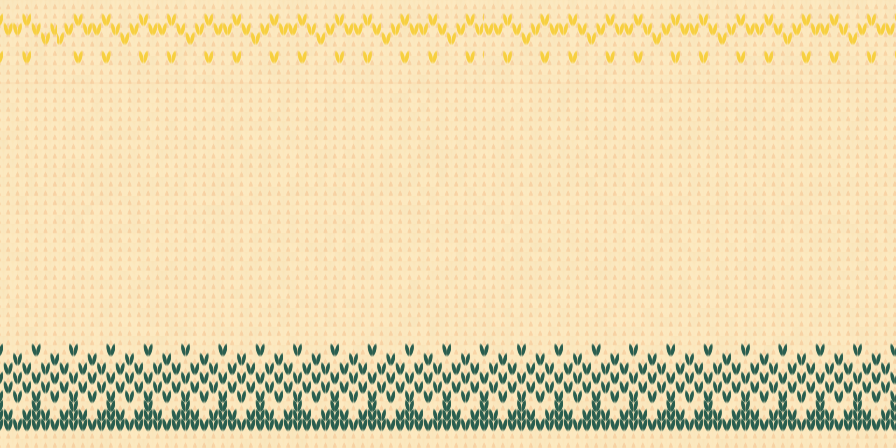
A Shadertoy shader for this pattern:

```glsl
#define ROWS 48.0
#define LOBE_SIZE vec2(0.205, 0.62)
#define LOBE_TILT 0.22
#define CREAM vec3(0.984, 0.910, 0.750)
#define PEACH vec3(0.965, 0.785, 0.600)
#define YELLOW vec3(0.970, 0.815, 0.250)
#define GREEN vec3(0.160, 0.370, 0.310)
#define YELLOW_ORIGIN vec2(0.375, 2.12)
#define GREEN_ORIGIN vec2(-0.125, 37.5)

float hash(vec2 p) {
    return fract(sin(dot(p, vec2(127.1, 311.7))) * 43758.5453);
}

float coverage(float dist, float pixel) {
    return 1.0 - smoothstep(-0.6 * pixel, 0.6 * pixel, dist);
}

// One V stitch: two mirrored, tilted lobes; y points up
float stitchDistance(vec2 p) {
    vec2 lobe = vec2(abs(p.x) - 0.23 - LOBE_TILT * p.y, p.y);
    return (length(lobe / LOBE_SIZE) - 1.0) * LOBE_SIZE.x;
}

// Zigzag with a row of single stitches below, repeating every 7 columns
bool yellowStitch(float column, float row) {
    float c = mod(column, 7.0);
    bool peak = c == 1.0 || c == 4.0;
    float zigzag = peak ? 0.0 : (c == 6.0 ? 2.0 : 1.0);
    return row == zigzag || (peak && row == 4.0);
}

// Sparse stitches thickening into a solid hem, repeating every 4 columns
bool greenStitch(float column, float row) {
    if (row < 0.0 || row > 8.0) return false;
    float c = mod(column, 4.0);
    if (row == 0.0 || row == 6.0) return c == 0.0;
    if (row == 1.0) return c == 2.0;
    if (row < 6.0) return mod(column + row, 2.0) == 1.0;
    return row == 8.0 || c != 2.0;
}

// Stitches are taller than a row, so the neighbouring rows also count
float motif(vec2 p, bool isGreen, float pixel) {
    float column = floor(p.x + 0.5);
    float nearestRow = floor(p.y + 0.5);
    float mask = 0.0;
    for (int i = -1; i <= 1; i++) {
        float row = nearestRow + float(i);
        bool filled = isGreen ? greenStitch(column, row) : yellowStitch(column, row);
        float dist = stitchDistance(vec2(p.x - column, row - p.y));
        if (filled) mask = max(mask, coverage(dist, pixel));
    }
    return mask;
}

// Plain knit: soft V lobes with small warm gaps between columns
vec3 plainKnit(vec2 p, float pixel) {
    vec2 cell = p - vec2(0.375, 0.5);
    vec2 id = floor(cell + 0.5);
    vec2 local = cell - id;
    float lobe = coverage(stitchDistance(vec2(local.x, -local.y)), pixel + 0.12);
    vec3 color = mix(CREAM - vec3(0.0, 0.012, 0.025), CREAM, lobe);
    float gapX = 0.5 - abs(local.x);
    float gapY = fract(local.y + 0.35);
    float halfWidth = 0.20 * smoothstep(0.1, 0.75, gapY);
    float gap = coverage(gapX - halfWidth, pixel)
              * smoothstep(0.15, 0.4, gapY) * (1.0 - smoothstep(0.72, 0.95, gapY));
    color = mix(color, PEACH, 0.65 * gap);
    return color + 0.012 * (hash(id) - 0.5);
}

void mainImage(out vec4 fragColor, in vec2 fragCoord) {
    // Stitch units, with rows counted from the top
    vec2 p = fragCoord / iResolution.y * ROWS;
    p.y = ROWS - p.y;
    float pixel = ROWS / iResolution.y;
    vec3 color = plainKnit(p, pixel);

    // Faint warm seam
    color = mix(color, PEACH, 0.22 * coverage(abs(p.y - 8.9) - 0.09, pixel));

    // Yellow repeat jumps at two joins
    float joinShift = p.x < 6.15 ? 1.5 : (p.x > 51.8 ? -0.9 : 0.0);
    vec2 yellowPos = p + vec2(joinShift, 0.0) - YELLOW_ORIGIN;
    if (joinShift < 0.0) yellowPos.x -= 0.1;
    color = mix(color, YELLOW, motif(yellowPos, false, pixel));

    color = mix(color, GREEN, motif(p - GREEN_ORIGIN, true, pixel));
    fragColor = vec4(color, 1.0);
}
```
